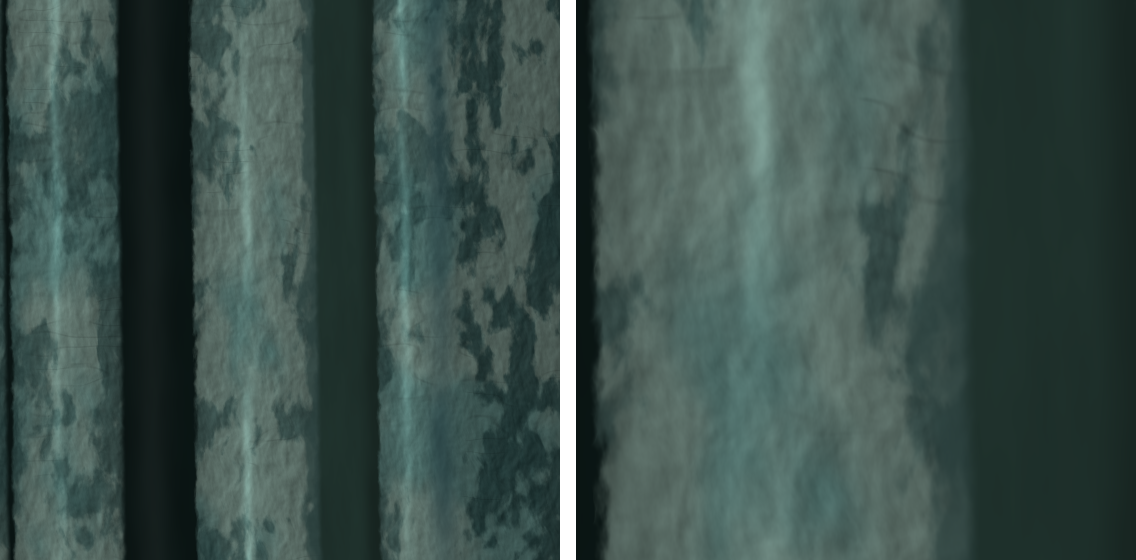
Left: the whole. Right: its middle third, enlarged.
Give the GLSL for this texture, as a WebGL 1 fragment shader.

```glsl
precision highp float;
// Weathered teal metal folds: three lit ridges with dark recesses, peeling patches and fine scratches.

uniform vec2 u_resolution;

const float START = 0.013;    // left edge of the first fold
const float PERIOD = 0.327;   // spacing between folds
const float LEAN = 0.014;     // sideways drift over the height
const float SOFT = 0.008;     // width of the fold edges
const float SHEEN_WIDTH = 0.009;
const float GRAIN = 0.26;
const float RELIEF = 0.17;

const vec3 CHALK = vec3(0.355, 0.430, 0.402);
const vec3 TEAL = vec3(0.270, 0.385, 0.370);
const vec3 TARNISH = vec3(0.120, 0.215, 0.212);
const vec3 SIDE_FACE = vec3(0.165, 0.250, 0.240);
const vec3 BLUE_SHADE = vec3(0.140, 0.240, 0.255);
const vec3 SHEEN = vec3(0.100, 0.140, 0.135);
const vec3 BLACK_GAP = vec3(0.038, 0.078, 0.073);
const vec3 GREEN_GAP = vec3(0.118, 0.188, 0.168);

float hash(vec2 p) {
  vec3 q = fract(p.xyx * vec3(0.1031, 0.1030, 0.0973));
  q += dot(q, q.yzx + 33.33);
  return fract((q.x + q.y) * q.z);
}

float noise(vec2 p) {
  vec2 c = floor(p), f = fract(p);
  f = f * f * (3.0 - 2.0 * f);
  return mix(mix(hash(c), hash(c + vec2(1.0, 0.0)), f.x),
             mix(hash(c + vec2(0.0, 1.0)), hash(c + 1.0), f.x), f.y);
}

float fbm(vec2 p) {
  float sum = 0.0, amp = 0.5;
  for (int k = 0; k < 5; k++) {
    sum += amp * noise(p);
    p = mat2(1.9, 0.2, -0.2, 1.9) * p + 7.3;
    amp *= 0.5;
  }
  return sum / 0.97;
}

float bump(float x, float width) {
  return exp(-x * x / (width * width));
}

// Dark recess behind the folds, nearly black on the left and green on the right.
vec3 recess(vec2 p) {
  vec3 col = mix(BLACK_GAP, GREEN_GAP, smoothstep(0.40, 0.48, p.x));
  col += vec3(0.042, 0.040, 0.040) * bump(p.x - 0.268, 0.032);
  col *= 1.0 - 0.22 * bump(p.x - 0.668, 0.02);
  return col * (0.9 + 0.2 * fbm(p * vec2(35.0, 9.0)));
}

// Flaking surface; wear shifts the flake threshold, depth sets how dark they are.
vec3 patina(vec2 p, float wear, float depth) {
  vec2 q = p + 0.010 * vec2(noise(p * 26.0), noise(p * 22.0 + 5.0));
  float glaze = smoothstep(0.40, 0.66, fbm(p * vec2(9.0, 5.0) + 4.0));
  vec3 col = mix(CHALK, TEAL, glaze);

  float flakes = 0.62 * fbm(q * vec2(15.0, 8.0) + 11.0) + 0.38 * fbm(q * vec2(48.0, 27.0));
  col = mix(col, TARNISH, depth * smoothstep(0.52, 0.63, flakes + 0.15 * wear));

  // Raised flake rims, grain and short horizontal cracks.
  vec2 scale = vec2(70.0, 40.0);
  float relief = fbm(q * scale) - fbm((q + vec2(0.004, -0.004)) * scale);
  col *= 1.0 - 0.5 * GRAIN + GRAIN * fbm(p * vec2(110.0, 38.0));
  float crack = 1.0 - smoothstep(0.0, 0.09, abs(noise(q * vec2(14.0, 48.0)) - 0.5));
  col *= 1.0 - 0.09 * crack * smoothstep(0.52, 0.68, noise(p * vec2(15.0, 11.0) + 3.0));
  return col + RELIEF * relief * vec3(0.85, 1.0, 0.97);
}

void main() {
  vec2 uv = gl_FragCoord.xy / u_resolution;
  vec2 p = uv;
  p.x += LEAN * (uv.y - 0.5) + 0.003 * (noise(vec2(uv.y * 9.0, 3.0)) - 0.5);

  // Fold index, distance from its left edge, its width and its ridge line.
  float i = min(floor((p.x - START) / PERIOD), 2.0);
  float s = p.x - START - i * PERIOD;
  float width = i < 0.0 ? PERIOD - 0.002 : 0.205 - 0.032 * i + 0.056 * i * i;
  float ridge = 0.088 + 0.0375 * i - 0.0265 * i * i;

  float ragged = 0.02 * abs(fbm(p * vec2(60.0, 28.0)) - 0.5);
  float cover = smoothstep(0.0, SOFT, s - ragged)
              * (1.0 - smoothstep(width - SOFT, width + 0.5 * SOFT, s + 0.4 * ragged));

  // Wear gathers along the edges and over the broad sheet on the right.
  float inner = max(width - s, 0.0);
  float edge = 0.9 * exp(-s / 0.026) + exp(-inner / 0.028);
  float sheet = smoothstep(0.76, 0.84, p.x);
  vec3 col = patina(p, edge + 0.36 * sheet - 0.1, mix(0.58, 0.82, sheet));

  // Rounded shading, the turned side face and the blue crease beside the sheet.
  col *= 1.0 - 0.26 * min(edge, 1.0);
  col *= 1.0 - 0.15 * sheet;
  float turned = 1.0 - smoothstep(0.018, 0.034, inner + 0.05 * (fbm(p * vec2(45.0, 22.0)) - 0.5));
  col = mix(col, SIDE_FACE, 0.7 * turned * step(0.5, i));
  float band = bump(p.x - 0.785, 0.024) * (0.3 + 0.55 * noise(p * vec2(22.0, 9.0)));
  col = mix(col, BLUE_SHADE, band);

  // Broken highlight along each ridge.
  float broken = smoothstep(0.35, 0.75, noise(vec2(i * 5.0 + 1.5, uv.y * 5.0)));
  float wander = 0.006 * (noise(vec2(uv.y * 12.0, i + 8.0)) - 0.5);
  float streak = 0.7 + 0.6 * noise(p * vec2(110.0, 22.0));
  float lit = bump(s - ridge + wander, SHEEN_WIDTH) * (0.2 + 0.8 * broken) * streak;
  col += SHEEN * (lit + 0.22 * bump(s - ridge, 0.045));

  gl_FragColor = vec4(clamp(mix(recess(p), col, cover), 0.0, 1.0), 1.0);
}
```
